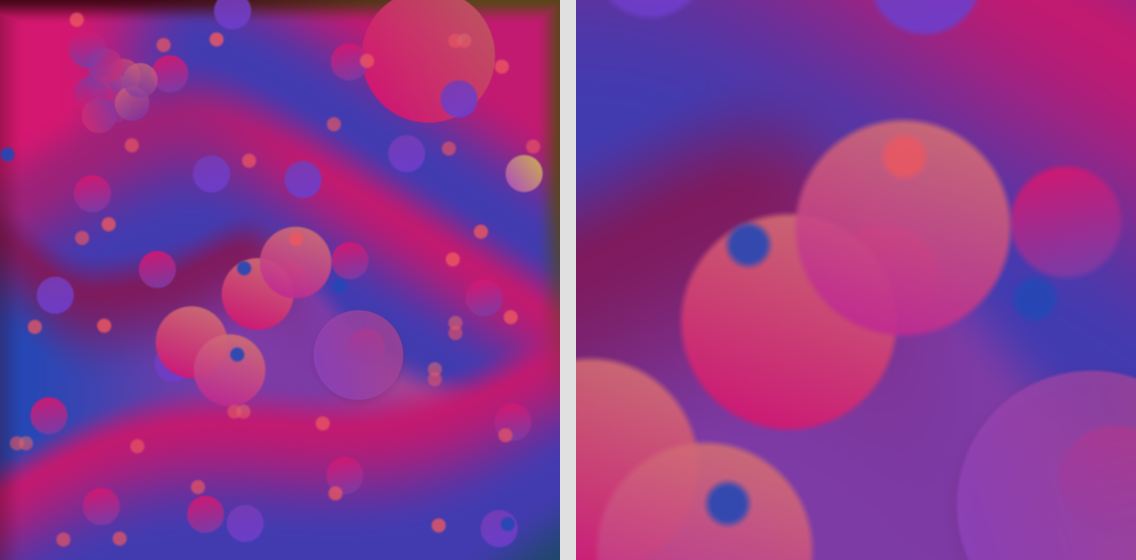
Left: the whole. Right: its middle third, enlarged.
Write a three.js fragment shader that draws this background.

```glsl
varying vec2 vUv;

const vec3 INDIGO = vec3(0.26, 0.23, 0.69);
const vec3 ROYAL = vec3(0.14, 0.28, 0.71);
const vec3 PURPLE = vec3(0.49, 0.23, 0.65);
const vec3 MAUVE = vec3(0.67, 0.27, 0.57);
const vec3 MAGENTA = vec3(0.76, 0.10, 0.44);
const vec3 PINK = vec3(0.83, 0.09, 0.44);
const vec3 PLUM = vec3(0.62, 0.13, 0.47);
const vec3 MAROON = vec3(0.50, 0.10, 0.36);
const vec3 SALMON = vec3(0.82, 0.43, 0.45);
const vec3 CORAL = vec3(0.92, 0.34, 0.38);
const vec3 VIOLET = vec3(0.43, 0.24, 0.80);
const vec3 GOLD = vec3(0.80, 0.67, 0.35);
const vec3 LILAC = vec3(0.72, 0.36, 0.70);
const vec3 TEAL = vec3(0.12, 0.28, 0.42);
const vec3 DARK_RED = vec3(0.25, 0.03, 0.08);
const vec3 OLIVE = vec3(0.33, 0.28, 0.08);

const float FADE_DEPTH = 0.24;   // crest to trough of a wave
const float BORDER = 0.045;      // width of the dim frame
const float DISC_CELLS = 5.0;
const float DOT_CELLS = 6.0;
const float DISC_RADIUS = 0.033;
const float DOT_RADIUS = 0.0125;
const float DISC_BLUR = 0.003;
const float DOT_BLUR = 0.0035;

float hash(vec2 p) {
  return fract(sin(dot(p, vec2(127.1, 311.7))) * 43758.5);
}

float bump(float x, float centre, float width) {
  float d = (x - centre) / width;
  return exp(-d * d);
}

// Soft-edged disc with a linear gradient running along dir
void disc(inout vec3 col, vec2 p, vec2 centre, float r, float blur,
          vec3 low, vec3 high, vec2 dir, float alpha) {
  vec2 d = p - centre;
  float cover = 1.0 - smoothstep(r - blur, r + blur, length(d));
  float t = clamp(0.5 + 0.5 * dot(d, dir) / r, 0.0, 1.0);
  col = mix(col, mix(low, high, t), cover * alpha);
}

// Stacked soft waves, from back to front
vec3 waves(vec2 p) {
  float x = p.x;
  float slope = 0.905 - 0.65 * sqrt((x - 0.34) * (x - 0.34) + 0.01) - p.y;
  float hill = 0.62 - 0.4 * x + 0.15 * bump(x, 0.47, 0.14)
             - 0.05 * bump(x, 0.13, 0.1) - p.y;
  float swell = 0.154 + 0.25 * x + 0.05 * sin(6.2832 * x) - p.y;

  vec3 col = mix(INDIGO, MAGENTA, smoothstep(0.08, 0.29, -slope));
  col = mix(PINK, col, smoothstep(0.1, 0.36, x));

  vec3 crest = mix(PLUM, MAGENTA, smoothstep(0.3, 0.6, x));
  vec3 body = mix(crest, INDIGO, smoothstep(0.04, FADE_DEPTH, slope));
  col = mix(col, body, smoothstep(-0.06, 0.05, slope));

  body = mix(ROYAL, PURPLE, smoothstep(0.0, 0.45, x));
  body = mix(body, MAUVE, smoothstep(0.55, 0.78, x));
  float shade = (1.0 - smoothstep(0.02, 0.2, hill)) * (1.0 - smoothstep(0.42, 0.58, x));
  col = mix(col, mix(body, MAROON, shade), smoothstep(-0.04, 0.04, hill));

  body = mix(MAGENTA, INDIGO, smoothstep(0.03, FADE_DEPTH, swell));
  body = mix(body, TEAL, smoothstep(0.8, 1.02, x - p.y * 1.4));
  return mix(col, body, smoothstep(-0.035, 0.045, swell));
}

// Dim frame, strongest along the top and the upper right
vec3 frame(vec3 col, vec2 p) {
  float top = smoothstep(1.0 - BORDER, 1.005, p.y);
  float right = smoothstep(1.0 - BORDER, 1.01, p.x) * smoothstep(0.2, 0.7, p.y);
  float left = (1.0 - smoothstep(-0.01, BORDER, p.x)) * 0.35;
  vec3 tint = mix(DARK_RED, OLIVE, smoothstep(0.2, 0.9, p.x));
  return mix(col, tint, max(max(top, right), left));
}

void scatterDiscs(inout vec3 col, vec2 p) {
  for (float i = 0.0; i < DISC_CELLS * DISC_CELLS; i++) {
    vec2 cell = vec2(mod(i, DISC_CELLS), floor(i / DISC_CELLS));
    vec2 jitter = vec2(hash(cell + 3.1), hash(cell + 8.7)) - 0.5;
    vec2 centre = (cell + 0.5 + 0.85 * jitter) / DISC_CELLS;
    float kind = hash(cell + 15.3);
    vec3 low = kind < 0.38 ? VIOLET : kind < 0.86 ? PURPLE : LILAC;
    vec3 high = kind < 0.38 ? mix(VIOLET, PURPLE, 0.6) : kind < 0.86 ? PINK : GOLD;
    vec2 dir = kind < 0.86 ? vec2(-0.2, 0.98) : vec2(0.8, 0.6);
    disc(col, p, centre, DISC_RADIUS, DISC_BLUR, low, high, dir, 0.92);
  }
}

void scatterDots(inout vec3 col, vec2 p) {
  for (float i = 0.0; i < DOT_CELLS * DOT_CELLS; i++) {
    vec2 cell = vec2(mod(i, DOT_CELLS), floor(i / DOT_CELLS));
    vec2 jitter = vec2(hash(cell + 21.4), hash(cell + 34.9)) - 0.5;
    vec2 centre = (cell + 0.5 + 0.9 * jitter) / DOT_CELLS;
    float kind = hash(cell + 47.2);
    vec3 tone = kind < 0.18 ? ROYAL : CORAL;
    float alpha = kind < 0.18 ? 0.9 : mix(0.95, 0.55, kind);
    disc(col, p, centre, DOT_RADIUS, DOT_BLUR, tone, tone, vec2(0.0, 1.0), alpha);
    // Some dots have a close twin
    vec2 twin = centre + (kind > 0.9 ? vec2(0.0, 0.018) : vec2(0.016, 0.0));
    disc(col, p, twin, DOT_RADIUS, DOT_BLUR, tone, SALMON, vec2(0.0, 1.0), step(0.8, kind) * 0.6);
  }
}

void main() {
  vec2 p = vUv;
  vec3 col = frame(waves(p), p);

  // Large disc, then the scattered ones
  disc(col, p, vec2(0.765, 0.9), 0.119, 0.002, PINK, vec3(0.75, 0.32, 0.38), vec2(0.8, 0.6), 0.95);
  scatterDiscs(col, p);

  // Blossom of overlapping discs
  for (float i = 0.0; i < 9.0; i++) {
    vec2 ray = vec2(cos(i * 2.4), sin(i * 2.4));
    disc(col, p, vec2(0.2, 0.838) + ray * 0.019 * sqrt(i), 0.031, 0.002,
         PURPLE, mix(PINK, SALMON, hash(vec2(i, 5.0))), ray.yx, 0.7);
  }

  // Two pairs of medium discs
  for (float i = 0.0; i < 4.0; i++) {
    float pair = floor(i / 2.0);
    float side = mod(i, 2.0) * 2.0 - 1.0;
    vec2 centre = mix(vec2(0.376, 0.364), vec2(0.494, 0.503), pair);
    centre += side * vec2(0.034, mix(-0.025, 0.028, pair));
    vec3 low = mix(PINK, vec3(0.75, 0.16, 0.57), side * 0.5 + 0.5);
    disc(col, p, centre, 0.064, DISC_BLUR, low, SALMON, vec2(0.3, 0.95), 0.9);
  }

  // Glass disc over its faint shadow
  vec2 glass = vec2(0.64, 0.366);
  disc(col, p, glass - vec2(0.0, 0.004), 0.08, 0.012, PLUM * 0.6, PLUM * 0.6, vec2(0.0, 1.0), 0.2);
  disc(col, p, glass, 0.08, 0.0015, PURPLE * 1.15, MAUVE, vec2(0.9, 0.4), 0.75);

  scatterDots(col, p);
  gl_FragColor = vec4(col, 1.0);
}
```
